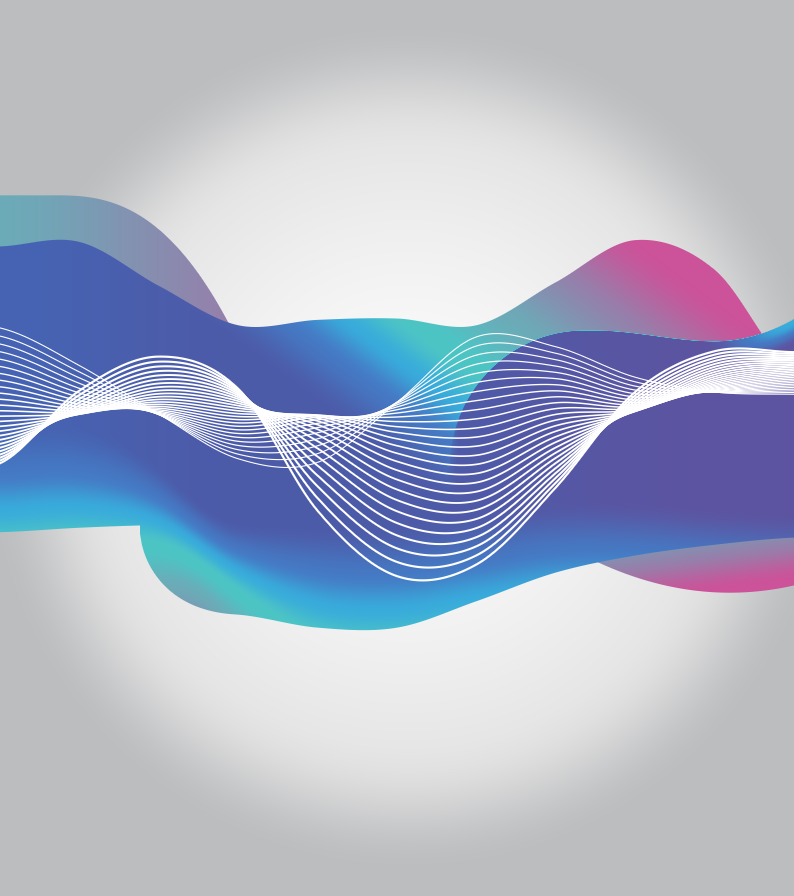
Reproduce this background procedurally as a Shadertoy shader.

```glsl
// Flowing ribbons of indigo, cyan and magenta over a pale radial glow, crossed by
// a mesh of fine white lines. Edges are splines over x; colour comes from one
// shared ramp, and the mesh blends two guide curves with a bulge between them.

const vec3 INDIGO = vec3(0.30, 0.355, 0.66);
const vec3 VIOLET = vec3(0.36, 0.33, 0.63);
const vec3 BLUE   = vec3(0.27, 0.48, 0.77);
const vec3 CYAN   = vec3(0.22, 0.67, 0.86);
const vec3 TEAL   = vec3(0.30, 0.77, 0.77);
const vec3 SLATE  = vec3(0.42, 0.67, 0.72);
const vec3 MAUVE  = vec3(0.55, 0.53, 0.68);
const vec3 PINK   = vec3(0.80, 0.32, 0.60);
const float LINE_COUNT = 26.0;

// Smooth curve through eleven evenly spaced heights, x in 0..1
float spline(float k[11], float x) {
    float s = clamp(x, 0.0, 0.9999) * 10.0;
    int i = int(s);
    float f = fract(s);
    float a = k[max(i - 1, 0)], b = k[i], c = k[i + 1], d = k[min(i + 2, 10)];
    return b + 0.5 * f * (c - a + f * (2.0 * a - 5.0 * b + 4.0 * c - d
             + f * (3.0 * (b - c) + d - a)));
}

// Rounded shoulder: 0 right of the centre, 1 at one radius to its left
float shoulder(float x, float centre, float radius) {
    float s = clamp((centre - x) / radius, 0.0, 1.0);
    return 1.0 - sqrt(1.0 - s * s);
}

// Pixel-wide smooth coverage where d is positive
float cover(float d) {
    return clamp(0.5 + d / max(length(vec2(dFdx(d), dFdy(d))), 1e-5), 0.0, 1.0);
}

// White stroke around d = 0, with its half width in canvas heights
float stroke(float d, float halfWidth) {
    float pixels = abs(d) / max(length(vec2(dFdx(d), dFdy(d))), 1e-5);
    float w = halfWidth * iResolution.y;
    return clamp(w + 0.5 - pixels, 0.0, 1.0) * min(2.0 * w, 1.0);
}

// Shared colour ramp, from the deep body through cyan to pink
vec3 ramp(float t, vec3 deep) {
    vec3 c = mix(deep, BLUE, smoothstep(-0.150, -0.085, t));
    c = mix(c, CYAN, smoothstep(-0.095, -0.052, t));
    c = mix(c, TEAL, smoothstep(-0.058, -0.015, t));
    c = mix(c, SLATE, smoothstep(-0.01, 0.06, t));
    c = mix(c, MAUVE, smoothstep(0.05, 0.13, t));
    return mix(c, PINK, smoothstep(0.11, 0.215, t));
}

vec3 backdrop(vec2 p) {
    float r = length(p - vec2(0.456, 0.501)) / 0.466;
    float shade = mix(0.99, 0.895, pow(min(r / 0.75, 1.0), 1.5));
    return mix(vec3(shade), vec3(0.737, 0.741, 0.749), smoothstep(0.72, 1.02, r));
}

// Main ribbon with its overlapping sheet and the glow along its lower edge
vec3 ribbon(vec3 under, vec2 p, float x) {
    float top = spline(float[11](0.725, 0.730, 0.681, 0.637, 0.643, 0.6445,
                                 0.637, 0.685, 0.732, 0.699, 0.586), x);
    float bottom = spline(float[11](0.306, 0.311, 0.314, 0.314, 0.2995, 0.2995,
                                    0.329, 0.361, 0.380, 0.392, 0.400), x);
    bottom += 0.1 * shoulder(x, 0.294, 0.118);
    float glowLine = spline(float[11](0.434, 0.4375, 0.42, 0.365, 0.329, 0.323,
                                      0.336, 0.349, 0.349, 0.342, 0.336), x);

    float tip = max((x - 0.9) / 0.1, 0.0);
    float ridge = 0.631 - 0.012 * smoothstep(0.75, 0.9, x) + 0.025 * tip * tip;
    ridge -= 0.156 * shoulder(x, 0.735, 0.169);
    float sheet = cover(ridge - p.y) * smoothstep(0.56, 0.585, x);

    float upper = mix(dot(p, vec2(0.6, 0.8)) - 0.8, -0.16, sheet);
    float tipGlow = -0.16 + 0.11 * smoothstep(0.86, 1.0, x)
                  * smoothstep(ridge - 0.035, ridge, p.y);
    float spread = 1.0 - 0.5 * exp(-pow((x - 0.26) / 0.1, 2.0));
    float lower = min(-0.058 + (glowLine - p.y) / spread, 0.13);

    vec3 deep = mix(vec3(0.27, 0.39, 0.70), INDIGO, smoothstep(0.0, 0.3, x));
    deep = mix(deep, VIOLET, smoothstep(0.5, 0.9, x));
    vec3 colour = ramp(max(max(upper, tipGlow), lower), deep);
    float mask = max(cover(top - p.y), sheet) * cover(p.y - bottom);
    return mix(under, colour, mask);
}

// Mesh of lines swept between two guide curves
vec3 mesh(vec3 under, vec2 p, float x) {
    float first = spline(float[11](0.483, 0.564, 0.602, 0.566, 0.430, 0.357,
                                   0.370, 0.456, 0.5625, 0.608, 0.607), x);
    float last = spline(float[11](0.634, 0.592, 0.538, 0.488, 0.484, 0.551,
                                  0.624, 0.613, 0.579, 0.5625, 0.560), x);
    float bulge = spline(float[11](-0.08, -0.156, -0.08, 0.052, 0.31, 0.21,
                                   0.0, -0.026, -0.117, -0.052, 0.0), x);
    for (float i = 0.0; i < LINE_COUNT; i++) {
        float t = i / (LINE_COUNT - 1.0);
        float height = mix(first, last, t) + t * (1.0 - t) * bulge;
        under = mix(under, vec3(1.0), stroke(p.y - height, mix(0.0012, 0.0006, t)));
    }
    return under;
}

void mainImage(out vec4 fragColor, in vec2 fragCoord) {
    vec2 p = fragCoord / iResolution.y;
    float x = fragCoord.x / iResolution.x;
    vec3 colour = backdrop(p);

    // Upper left veil and lower right petal, both behind the ribbon
    float veil = 0.782 - 0.038 * pow(max((x - 0.07) / 0.13, 0.0), 2.56);
    colour = mix(colour, ramp(0.055 + 0.28 * x, INDIGO), cover(veil - p.y) * step(0.5, p.y));
    float petal = 0.3385 + 0.034 * pow(abs(x - 0.919) / 0.166, 2.0);
    vec3 petalColour = ramp(0.1 + 2.0 * (0.39 - p.y) + 0.25 * (x - 0.85), INDIGO);
    colour = mix(colour, petalColour, cover(p.y - petal) * step(p.y, 0.45));

    colour = ribbon(colour, p, x);
    fragColor = vec4(mesh(colour, p, x), 1.0);
}
```
